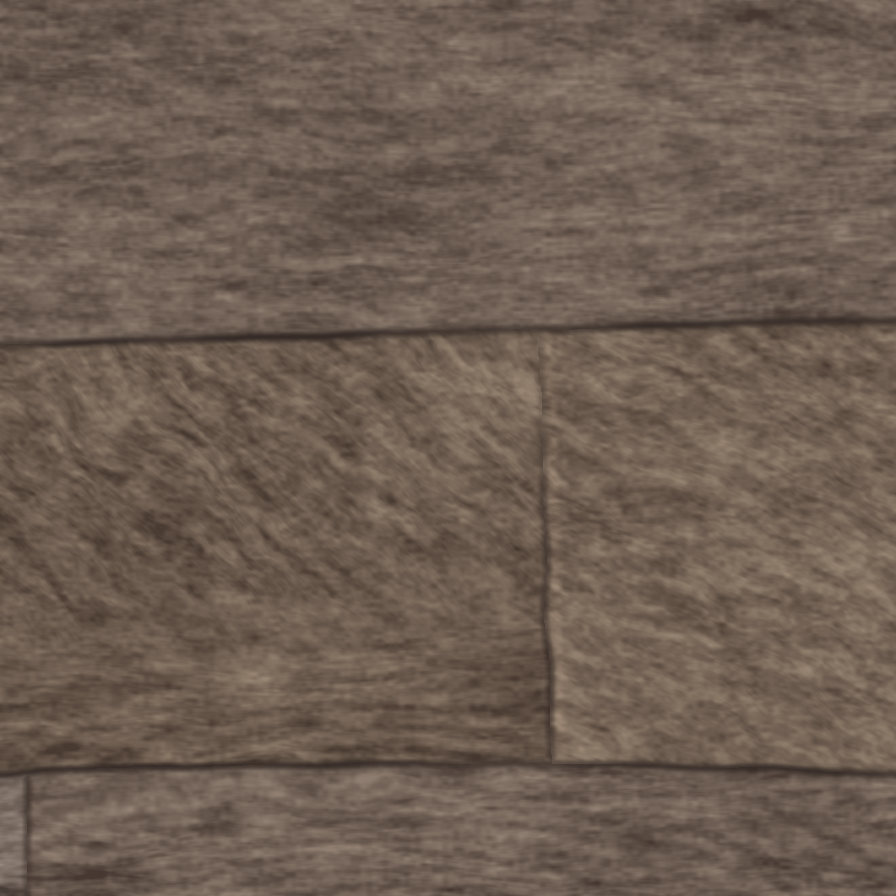
A Shadertoy shader for this texture:

```glsl
// Weathered oak floor: three rows of wide planks parted by slightly crooked seams.
// Each plank mixes stretched noise for the long grain with slanted saw ripples,
// then adds broad stains, a few knots and growth rings, and dark worn joints.

float hash(vec2 p) {
    vec3 q = fract(vec3(p.xyx) * 0.1031);
    q += dot(q, q.yzx + 33.33);
    return fract((q.x + q.y) * q.z);
}

float noise(vec2 p) {
    vec2 i = floor(p), f = fract(p);
    f = f * f * (3.0 - 2.0 * f);
    return mix(mix(hash(i), hash(i + vec2(1, 0)), f.x),
               mix(hash(i + vec2(0, 1)), hash(i + vec2(1, 1)), f.x), f.y);
}

// Layered noise centred on zero
float fbm(vec2 p) {
    float sum = 0.0, amp = 0.5;
    for (int i = 0; i < 4; i++) {
        sum += amp * (noise(p) - 0.5);
        p = mat2(1.9, 0.15, -0.15, 1.9) * p + 17.3;
        amp *= 0.55;
    }
    return sum;
}

vec2 turn(vec2 p, float a) {
    return vec2(cos(a) * p.x + sin(a) * p.y, cos(a) * p.y - sin(a) * p.x);
}

// Soft elliptical spot
float spot(vec2 p, vec2 centre, vec2 radius) {
    vec2 d = (p - centre) / radius;
    return exp(-dot(d, d));
}

// Dark joint at signed distance d
float joint(float d, float width) {
    float aa = 0.7 / iResolution.y;
    return 1.0 - smoothstep(0.0, width + aa, abs(d));
}

void mainImage(out vec4 fragColor, in vec2 fragCoord) {
    vec2 uv = fragCoord / iResolution.xy;

    // Seams wander a little along their length
    float wobble = 0.004 * (noise(uv * vec2(14.0, 1.0)) - 0.5);
    float upperSeam = uv.y - (0.615 + 0.028 * uv.x + wobble);
    float lowerSeam = uv.y - (0.137 + 0.042 * uv.x * (1.0 - uv.x) + wobble);
    float row = step(0.0, lowerSeam) + step(0.0, upperSeam);
    float isMiddle = row == 1.0 ? 1.0 : 0.0;
    float isTop = row == 2.0 ? 1.0 : 0.0;
    float isBottom = row == 0.0 ? 1.0 : 0.0;

    // Butt joints split the two lower rows
    float sway = 0.006 * (noise(vec2(3.0, uv.y * 16.0)) - 0.5);
    float middleJoint = uv.x - (0.6205 - 0.034 * uv.y + sway);
    float bottomJoint = uv.x - 0.03 - sway * 0.5;
    float buttJoint = isMiddle > 0.5 ? middleJoint : bottomJoint;
    float side = isTop > 0.5 ? 0.0 : step(0.0, buttJoint);
    float isRight = isMiddle * side;
    float isLeft = isMiddle - isRight;
    vec2 p = uv + vec2(3.7, 5.3) * (row * 2.0 + side);

    // Long grain bent by a slow warp
    vec2 g = p + vec2(0.0, 0.04 * fbm(p * vec2(4.0, 8.0)));
    float streaks = fbm(g * vec2(3.5, 28.0));
    float fibres = fbm(g * vec2(19.0, 95.0));
    float pores = noise(g * vec2(85.0, 200.0)) - 0.5;

    // Slanted saw ripples, strongest on the middle row
    vec2 r = turn(p + 0.03 * fbm(p * 8.0), mix(-0.65, -0.42, isRight));
    float ripples = fbm(r * vec2(27.0, 88.0));
    float rippled = isLeft * smoothstep(0.2, 0.4, uv.y) + 0.9 * isRight + 0.2 * isTop;

    float tone = 0.58 + 0.4 * fbm(p * vec2(4.0, 6.0));
    tone += streaks * mix(0.85, 0.2, rippled);
    tone += mix(fibres * 1.4, ripples * 1.6, rippled) + pores * 0.42;
    tone += 0.3 * (noise(uv * 165.0) - 0.5);

    // Stains and pale patches on each plank
    tone += isTop * (0.2 * spot(uv, vec2(0.9, 0.9), vec2(0.25, 0.035))
                   + 0.2 * spot(uv, vec2(0.6, 0.72), vec2(0.3, 0.025))
                   - 0.25 * spot(uv, vec2(0.42, 0.8), vec2(0.38, 0.022))
                   - 0.12 * spot(uv, vec2(0.1, 0.98), vec2(0.3, 0.06)));
    tone += isLeft * (0.32 * spot(uv, vec2(0.57, 0.57), vec2(0.11, 0.07))
                   + 0.12 * spot(uv, vec2(0.15, 0.57), vec2(0.3, 0.06))
                   + 0.16 * spot(uv, vec2(0.28, 0.25), vec2(0.12, 0.02))
                   - 0.14 * spot(uv, vec2(0.2, 0.4), vec2(0.3, 0.08))
                   - 0.24 * spot(uv, vec2(0.25, 0.16), vec2(0.4, 0.04)) - 0.05);
    tone += isRight * (0.08 + 0.1 * spot(uv, vec2(0.68, 0.22), vec2(0.12, 0.12)));
    tone -= isBottom * side * (0.1 + 0.45 * spot(uv, vec2(0.86, 0.04), vec2(0.04, 0.022))
                   + 0.3 * spot(uv, vec2(0.12, 0.025), vec2(0.035, 0.03)));

    // Arched growth rings low on the boards
    vec2 arch = uv - vec2(0.42, isMiddle > 0.5 ? 0.1 : -0.06);
    float ringDistance = length(arch * vec2(0.3, 1.0)) + 0.035 * fbm(uv * vec2(6.0, 14.0));
    float ringArea = isBottom * side * (1.0 - smoothstep(0.06, 0.13, uv.y))
                   + isLeft * (1.0 - smoothstep(0.17, 0.26, uv.y));
    tone += 0.16 * ringArea * sin(ringDistance * 330.0);

    // Brown ramp, the outer boards a touch greyer
    vec3 color = mix(vec3(0.33, 0.27, 0.235), vec3(0.52, 0.45, 0.395), clamp(tone, -0.25, 1.4));
    color *= mix(vec3(0.99, 1.0, 1.015), vec3(1.0, 1.0, 0.98), isMiddle);
    color *= 1.0 + isBottom * (1.0 - side) * vec3(0.03, 0.06, 0.09);

    // Worn joints: soft broken lines inside a wide faint shadow
    float wear = 0.45 + 0.55 * noise(uv * vec2(11.0, 13.0));
    float seams = max(joint(upperSeam, 0.0075), 0.85 * joint(lowerSeam, 0.0065));
    float buttDepth = isMiddle * mix(0.75, 0.35, smoothstep(0.42, 0.5, uv.y)) + isBottom * 0.65;
    float butts = buttDepth * joint(buttJoint, 0.0075);
    color *= 1.0 - 0.1 * max(joint(upperSeam, 0.016), joint(lowerSeam, 0.014));
    color *= 1.0 + 0.1 * isRight * joint(middleJoint - 0.012, 0.009);
    color = mix(color, vec3(0.2, 0.16, 0.145), max(seams, butts) * wear);
    fragColor = vec4(color, 1.0);
}
```
